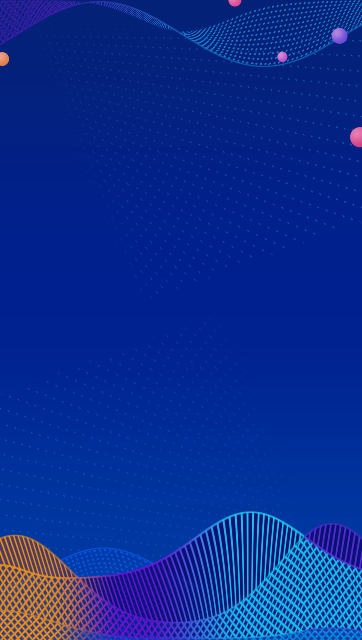
Reproduce this background procedurally as a Shadertoy shader.

```glsl
const vec3 ORANGE = vec3(1.0, 0.60, 0.07);
const vec3 VIOLET = vec3(0.46, 0.06, 0.88);
const vec3 CYAN = vec3(0.12, 0.84, 0.97);
const vec3 INDIGO = vec3(0.04, 0.01, 0.38);
const vec3 UMBER = vec3(0.42, 0.24, 0.28);

float bump(float x, float centre, float width) {
    float d = (x - centre) / width;
    return exp(-d * d);
}

float disc(float d, float radius, float px) {
    return 1.0 - smoothstep(radius - 0.5 * px, radius + 0.5 * px, d);
}

// Coverage of the band between two heights, in either order
float between(float y, float a, float b, float px) {
    return smoothstep(-px, px, y - min(a, b)) * smoothstep(-px, px, max(a, b) - y);
}

// Thin stroke along the zero set of d
float stroke(float d, float width, float px) {
    return disc(abs(d) * px / max(fwidth(d), 1e-5), width, px);
}

// Steep threads that cross the given middle line with a constant slant
float threads(vec2 p, float middle, float slant, float count) {
    float phase = (p.x + slant * (p.y - middle)) * count;
    float w = fwidth(phase);
    float d = 0.5 - abs(fract(phase) - 0.5);
    return mix(disc(d, 0.17, w), 0.34, smoothstep(0.6, 1.0, w));
}

float weaveThreads(vec2 p, float middle, float slant, float count) {
    return max(threads(p, middle, slant, count), threads(p, middle, -slant, count));
}

// Dots on a sheared grid; cell is the local size of one grid step
float dots(vec2 grid, vec2 cell, float radius, float px) {
    return disc(length((fract(grid) - 0.5) * cell), radius, px);
}

// Dots whose rows fan apart to the right
float fanField(vec2 p, float px) {
    float spread = 0.45 + 0.9 * p.x;
    float v = (p.y - 0.092) / spread;
    vec2 cell = vec2(0.020, 0.031);
    vec2 grid = vec2((p.x - 0.4 * p.y) / cell.x, v / cell.y);
    float mask = smoothstep(0.0, 0.10, p.x - 0.124 - (p.y - 0.273) * 0.403);
    mask *= smoothstep(0.0, 0.02, 0.651 + (0.917 - p.x) * 0.37 - p.y);
    mask *= smoothstep(0.05, 0.12, p.y);
    return dots(grid, vec2(cell.x, cell.y * spread), 0.0021, px) * mask * mix(0.10, 0.5, p.x);
}

vec3 waveColour(float x) {
    vec3 c = mix(ORANGE, VIOLET, smoothstep(0.14, 0.34, x));
    return mix(c, CYAN, smoothstep(0.40, 0.68, x));
}

vec3 backdrop(float y) {
    vec3 c = mix(vec3(0.0, 0.22, 0.63), vec3(0.0, 0.125, 0.56), smoothstep(0.1, 0.55, y));
    return mix(c, vec3(0.015, 0.13, 0.47), smoothstep(0.55, 1.0, y));
}

// Twisted ribbon of dots; p.y is the depth below the top edge
vec3 topRibbon(vec3 col, vec2 p, float px) {
    float low = 0.094 - 0.0895 * cos((p.x - 0.275) * 6.92);
    float high = 0.087 * bump(p.x, 0.509, 0.172);
    float gap = low - high;
    float t = (p.y - high) / ((gap < 0.0 ? -1.0 : 1.0) * max(abs(gap), 0.004));
    vec3 tint = mix(vec3(0.34, 0.10, 0.75), vec3(0.10, 0.58, 0.88), smoothstep(0.1, 0.6, p.x));
    float inside = between(p.y, low, high, px);
    float speck = dots(vec2(p.x * 80.0 + t * 4.0, t * 12.0), vec2(0.0125, abs(gap) / 12.0), 0.0027, px);
    float net = weaveThreads(p, 0.5 * (low + high), 0.8, 55.0) * (1.0 - smoothstep(0.15, 0.45, p.x));
    col = mix(col, tint, inside * max(speck * 0.8, net * 0.45));
    return mix(col, tint, 0.5 * stroke(p.y - low, 0.0015, px));
}

// Woven hills; p.y is the height above the bottom edge
vec3 hills(vec3 col, vec2 p, float px) {
    float x = p.x;
    float crest = 0.170 + 0.183 * bump(x, 0.693, 0.218) + 0.037 * bump(x, 0.0, 0.092);
    float swell = 0.041 + 0.248 * bump(x, 0.041, 0.218) + 0.280 * bump(x, 0.917, 0.206);
    float mound = 0.110 + 0.144 * bump(x, 0.287, 0.229);
    float hem = 0.005 + 0.076 * bump(x, 0.0, 0.206) + 0.028 * bump(x, 0.917, 0.14);
    float lower = min(crest, swell);
    float warm = 1.0 - smoothstep(0.12, 0.30, x);
    vec3 tint = waveColour(x);
    vec3 fill = mix(INDIGO, UMBER, warm);

    // Dotted mound behind
    vec3 blue = vec3(0.03, 0.36, 0.95);
    float moundIn = between(p.y, mound, 0.0, px);
    float speck = dots(vec2(x * 70.0 + p.y * 25.0, (mound - p.y) * 85.0), vec2(0.0143, 0.0118), 0.003, px);
    col = mix(col, blue, moundIn * (0.10 + 0.75 * speck));
    col = mix(col, blue, 0.7 * stroke(p.y - mound, 0.0015, px));

    // Twisted sheet between crest and swell
    vec3 sheetTint = mix(tint, vec3(0.38, 0.18, 0.86), smoothstep(0.80, 0.86, x) * step(crest, swell));
    float sheet = between(p.y, crest, swell, px);
    float slant = mix(0.35, -0.15, smoothstep(0.4, 0.85, x));
    col = mix(col, fill, sheet * 0.7);
    col = mix(col, sheetTint, sheet * 0.9 * threads(p, 0.5 * (crest + swell), slant, 76.0));

    // Cross weave below, in two tiers
    float weave = between(p.y, lower, hem, px);
    float cross = weaveThreads(p, 0.5 * (lower + hem), 0.65, 56.0);
    float foot = between(p.y, hem, -0.06, px);
    float footNet = weaveThreads(p, 0.5 * hem, 0.9, 50.0);
    col = mix(col, fill, weave * 0.5 + foot * 0.5 * warm);
    col = mix(col, tint, max(weave * cross * 0.85, foot * footNet * mix(0.45, 0.9, warm)));

    // Bright rims
    float rim = max(stroke(p.y - crest, 0.0022, px), 0.7 * stroke(p.y - swell, 0.0020, px));
    return mix(col, sheetTint, 0.75 * max(rim, 0.6 * stroke(p.y - hem, 0.002, px)));
}

// Shaded balls: centre x, depth, radius
vec3 balls(vec3 col, vec2 p, float px) {
    vec3 place[5] = vec3[5](vec3(0.006, 0.163, 0.019), vec3(0.649, 0.0, 0.018),
        vec3(0.780, 0.157, 0.014), vec3(0.938, 0.099, 0.022), vec3(0.995, 0.379, 0.028));
    vec3 tint[5] = vec3[5](vec3(0.98, 0.55, 0.32), vec3(0.95, 0.32, 0.65),
        vec3(0.80, 0.36, 0.88), vec3(0.46, 0.32, 0.95), vec3(0.90, 0.27, 0.58));
    for (int i = 0; i < 5; i++) {
        vec2 d = (p - place[i].xy) / place[i].z;
        float light = 1.0 - smoothstep(0.0, 1.5, length(d + vec2(0.35, 0.4)));
        vec3 shade = mix(tint[i] * 0.9, vec3(1.0, 0.75, 0.85), light * 0.5);
        col = mix(col, shade, disc(length(d), 1.0, px / place[i].z));
    }
    return col;
}

void mainImage(out vec4 fragColor, in vec2 fragCoord) {
    float px = 1.0 / iResolution.x;
    vec2 up = fragCoord * px;
    vec2 down = vec2(up.x, iResolution.y * px - up.y);
    vec3 col = backdrop(fragCoord.y / iResolution.y);
    float field = fanField(down, px) + 0.7 * fanField(vec2(1.0 - up.x, up.y - 0.0665), px);
    col = mix(col, vec3(0.20, 0.60, 0.90), field);
    col = topRibbon(col, down, px);
    col = hills(col, up, px);
    col = balls(col, down, px);
    fragColor = vec4(col, 1.0);
}
```
